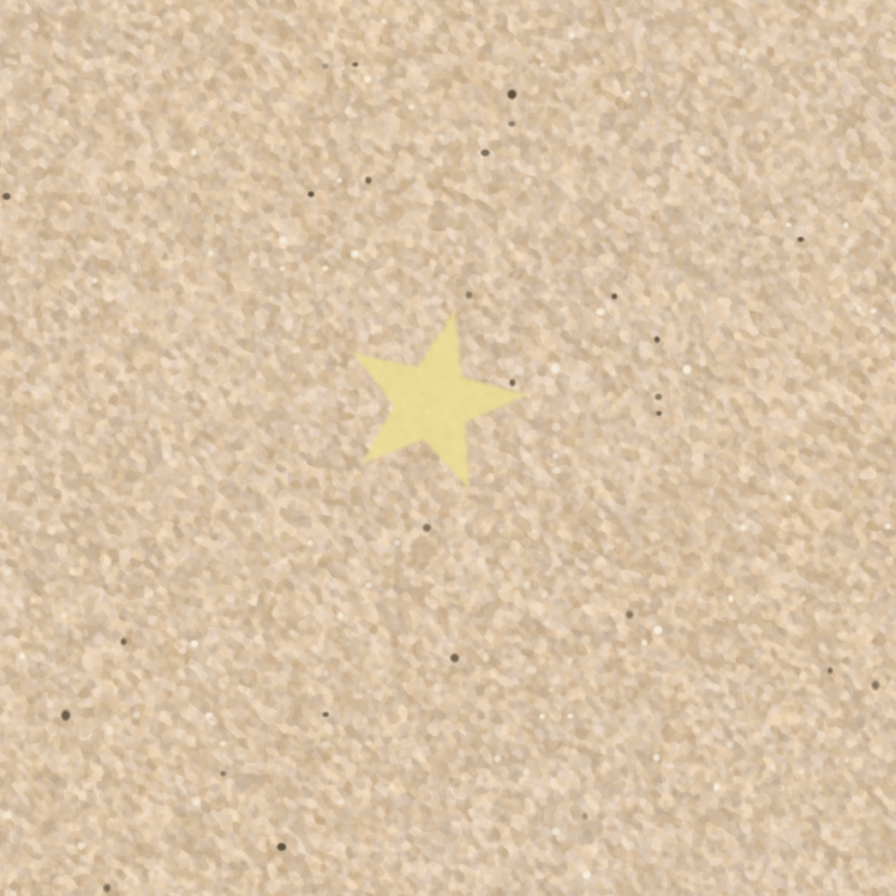
This texture is drawn by a three.js fragment shader. Its source:

```glsl
// Pale beach sand with a flat, slightly turned yellow star near the middle.
// Grains are softly blended cellular noise on a diagonal lattice, with sparse
// dark and bright specks; the star is a folded five-sector distance function.
#define GRAIN_SCALE vec2(92.0, 128.0)
#define GRAIN_CONTRAST 0.135
#define GRAIN_SHARPNESS 6.5
#define SPECK_SCALE 62.0
#define DARK_SHARE 0.005
#define LIGHT_SHARE 0.024
#define STAR_CENTER vec2(0.483, 0.551)
#define STAR_RADIUS 0.104
#define STAR_INNER 0.043
#define STAR_TURN 0.080
#define STAR_OPACITY 0.86
#define EDGE 0.004

varying vec2 vUv;

const float SECTOR = 1.2566371;

vec3 hash3(vec2 p) {
  vec3 q = fract(p.xyx * vec3(0.1031, 0.1030, 0.0973));
  q += dot(q, q.yxz + 33.33);
  return fract((q.xxy + q.yzz) * q.zyx);
}

// Each grain carries brightness (x) and warmth (y), both around zero.
vec2 grains(vec2 p) {
  vec2 cell = floor(p);
  vec2 sum = vec2(0.0);
  float total = 0.0;
  for (int j = -1; j <= 1; j++) {
    for (int i = -1; i <= 1; i++) {
      vec2 id = cell + vec2(float(i), float(j));
      vec2 site = id + hash3(id + 71.0).xy;
      vec2 away = p - site;
      float weight = exp(-GRAIN_SHARPNESS * dot(away, away));
      sum += weight * (hash3(id + 213.0).xy - 0.5);
      total += weight;
    }
  }
  return sum / max(total, 0.00001);
}

// Coverage of one rare, soft speck per cell: x dark, y light.
vec2 specks(vec2 p) {
  vec2 id = floor(p);
  vec3 rnd = hash3(id + 401.0);
  vec3 shape = hash3(id + 577.0);
  vec2 away = abs(fract(p) - mix(vec2(0.4), vec2(0.6), rnd.xy));
  float dist = length(away * vec2(1.0, mix(0.8, 1.3, shape.x)));
  float radius = mix(0.20, 0.34, shape.y * shape.y);
  float cover = 1.0 - smoothstep(radius - 0.18, radius + 0.12, dist);
  cover *= mix(0.4, 1.0, shape.z);
  float dark = step(rnd.z, DARK_SHARE);
  float light = step(1.0 - LIGHT_SHARE, rnd.z);
  return cover * vec2(dark, light);
}

// Signed distance to the star's edge lines, negative inside.
float starDistance(vec2 p) {
  float angle = atan(p.y, p.x) - STAR_TURN;
  angle = mod(angle + 0.5 * SECTOR, SECTOR) - 0.5 * SECTOR;
  vec2 folded = length(p) * vec2(cos(angle), abs(sin(angle)));
  vec2 tip = vec2(STAR_RADIUS, 0.0);
  vec2 notch = STAR_INNER * vec2(cos(0.5 * SECTOR), sin(0.5 * SECTOR));
  vec2 side = normalize(notch - tip);
  return dot(folded - tip, vec2(side.y, -side.x));
}

void main() {
  // Lattice axes run down-right and up-right
  vec2 diagonal = vec2(vUv.x - vUv.y, vUv.x + vUv.y) * 0.7071 + 2.0;
  vec2 coarse = grains(diagonal * GRAIN_SCALE);
  vec2 fine = grains(vUv * vec2(150.0, 135.0) + 40.0);
  vec2 grain = coarse + 0.6 * fine;

  // Broad drift between pinkish and tan sand
  float drift = sin(vUv.x * 7.0 + sin(vUv.y * 5.0))
              + sin(vUv.y * 9.0 - vUv.x * 4.0 + 1.0);

  vec3 sand = vec3(0.858, 0.768, 0.660);
  sand += grain.x * GRAIN_CONTRAST * vec3(0.95, 1.0, 1.08);
  sand += (grain.y * 0.055 + drift * 0.003) * vec3(0.25, -0.15, -0.9);

  vec2 speck = specks(vUv * SPECK_SCALE);
  sand = mix(sand, vec3(0.36, 0.31, 0.24), speck.x);
  sand = mix(sand, vec3(0.97, 0.94, 0.87), speck.y);

  // Star lets a little of the grain through
  float star = 1.0 - smoothstep(-EDGE, EDGE, starDistance(vUv - STAR_CENTER));
  vec3 yellow = vec3(0.93, 0.87, 0.585);
  vec3 color = mix(sand, yellow, star * STAR_OPACITY);

  gl_FragColor = vec4(clamp(color, 0.0, 1.0), 1.0);
}
```
